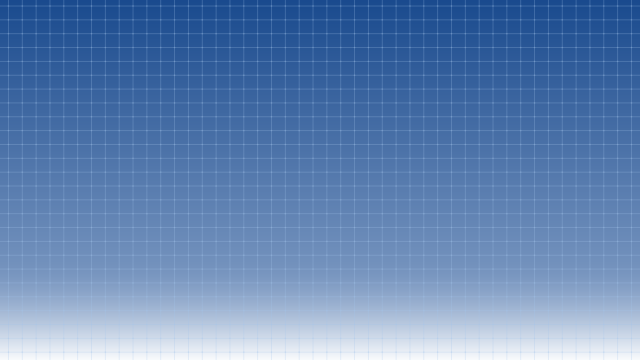
A Shadertoy shader for this background:

```glsl
// A deep blue sky that pales downward into white mist, under a fine square grid.
// The sky is a linear ramp, the mist a power curve; the grid is a repeated
// distance to the nearest line, with a soft dot on every crossing.

#define CELL 0.03846                  // grid spacing, in canvas heights
#define GRID_ORIGIN vec2(0.0234, 0.0218)
#define LINE_WIDTH 0.0024
#define LINE_ALPHA 0.28
#define DOT_RADIUS 0.0042
#define DOT_ALPHA 0.22
#define MIST_TOP 0.27                 // height at which the mist begins
#define MIST_POWER 1.8
#define SKY_TOP vec3(0.100, 0.290, 0.555)
#define SKY_BASE vec3(0.575, 0.670, 0.805)
#define MIST_COLOR vec3(0.995, 0.998, 1.0)
#define GRID_COLOR vec3(0.64, 0.77, 0.92)

vec3 skyColor(float height) {
    vec3 sky = mix(SKY_BASE, SKY_TOP, height);
    float depth = clamp(1.0 - height / MIST_TOP, 0.0, 1.0);
    return mix(sky, MIST_COLOR, 0.95 * pow(depth, MIST_POWER));
}

// Share of a pixel covered by a line whose centre lies at the given distance
vec2 lineCoverage(vec2 dist, float pixel) {
    vec2 overlap = 0.5 * (LINE_WIDTH + pixel) - dist;
    return clamp(overlap, 0.0, min(LINE_WIDTH, pixel)) / pixel;
}

void mainImage(out vec4 fragColor, in vec2 fragCoord) {
    float pixel = 1.0 / iResolution.y;
    vec2 p = fragCoord * pixel;

    vec3 color = skyColor(p.y);

    // Distance to the nearest vertical and horizontal line
    vec2 cell = (p - GRID_ORIGIN) / CELL;
    vec2 dist = abs(cell - floor(cell + 0.5)) * CELL;

    // Lines
    vec2 lines = LINE_ALPHA * lineCoverage(dist, pixel);
    color = mix(color, GRID_COLOR, lines.x);
    color = mix(color, GRID_COLOR, lines.y);

    // Dots on the crossings
    float spot = 1.0 - smoothstep(0.0, DOT_RADIUS, length(dist));
    color = mix(color, GRID_COLOR, DOT_ALPHA * spot);

    fragColor = vec4(color, 1.0);
}
```
